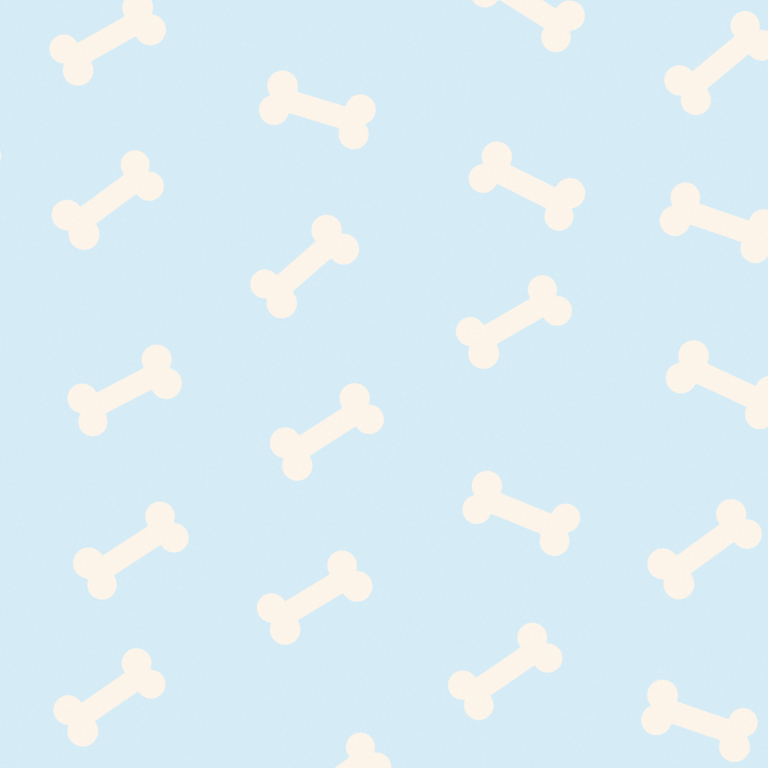
A Shadertoy shader for this pattern:

```glsl
// Cream bones scattered on a pale blue paper ground.
#define PITCH      vec2(0.255, 0.215)   // spacing of columns and rows
#define COLUMN_DROP 0.31                // fall of the rows towards the right
#define ORIGIN     vec2(0.159, 0.9375)  // centre of the first bone
#define WANDER     0.045                // scatter around the grid points
#define HALF_LENGTH 0.0545              // bone centre to knob pair
#define KNOB_SPREAD 0.0167              // shaft axis to knob centre
#define KNOB_RADIUS 0.0195
#define SHAFT_WIDTH 0.0148              // half width of the shaft
#define RISING     0.57                 // share of bones that rise to the right
#define GRAIN      vec2(0.010, 230.0)   // strength, cells per canvas
#define SKY        vec3(0.836, 0.926, 0.966)
#define CREAM      vec3(0.990, 0.957, 0.916)

vec2 hash22(vec2 p) {
    vec3 q = fract(p.xyx * vec3(0.1031, 0.1030, 0.0973));
    q += dot(q, q.yzx + 33.33);
    return fract((q.xx + q.yz) * q.zy);
}

float smoothMin(float a, float b, float k) {
    float h = max(k - abs(a - b), 0.0) / k;
    return min(a, b) - 0.25 * h * h * k;
}

float boxDistance(vec2 p, vec2 halfSize) {
    vec2 d = abs(p) - halfSize;
    return length(max(d, 0.0)) + min(max(d.x, d.y), 0.0);
}

// Shaft with four slightly uneven knobs, lying along x
float boneDistance(vec2 p, vec2 seed) {
    float dist = boxDistance(p, vec2(HALF_LENGTH, SHAFT_WIDTH));
    for (int i = 0; i < 4; i++) {
        vec2 side = vec2(i & 1, i >> 1) * 2.0 - 1.0;
        vec2 uneven = hash22(seed + float(i) * 7.3) - 0.5;
        vec2 knob = side * vec2(HALF_LENGTH + 0.004 * uneven.x, KNOB_SPREAD);
        float radius = KNOB_RADIUS + 0.0016 * uneven.y;
        dist = smoothMin(dist, length(p - knob) - radius, 0.003);
    }
    return dist;
}

// Nearest bone on a sheared, jittered grid
float scatterDistance(vec2 p) {
    p -= ORIGIN;
    vec2 home = floor(vec2(p.x, p.y + COLUMN_DROP * p.x) / PITCH + 0.5);
    float dist = 1.0;
    for (int j = -1; j <= 1; j++)
    for (int i = -1; i <= 1; i++) {
        vec2 id = home + vec2(i, j);
        vec2 seed = id + 41.0;
        vec2 centre = id * PITCH;
        centre.y -= COLUMN_DROP * centre.x;
        centre += (hash22(seed) - 0.5) * WANDER;

        vec2 pick = hash22(seed + 17.7);
        float angle = pick.x < RISING ? mix(0.45, 0.78, pick.y)
                                      : -mix(0.28, 0.57, pick.y);
        float c = cos(angle), s = sin(angle);
        vec2 q = p - centre;
        q = vec2(c * q.x + s * q.y, c * q.y - s * q.x);
        dist = min(dist, boneDistance(q, seed));
    }
    return dist;
}

// Distance to the nearest cell point
float cellular(vec2 p) {
    vec2 cell = floor(p);
    float nearest = 2.0;
    for (int j = -1; j <= 1; j++)
    for (int i = -1; i <= 1; i++) {
        vec2 id = cell + vec2(i, j);
        nearest = min(nearest, length(id + hash22(id + 5.0) - p));
    }
    return nearest;
}

void mainImage(out vec4 fragColor, in vec2 fragCoord) {
    float pixel = 1.0 / iResolution.y;
    vec2 p = fragCoord * pixel;

    float bone = 1.0 - smoothstep(-0.8 * pixel, 0.8 * pixel, scatterDistance(p));
    vec3 colour = mix(SKY, CREAM, bone);

    // Faint paper grain
    colour += GRAIN.x * (cellular(p * GRAIN.y) - 0.5);
    fragColor = vec4(colour, 1.0);
}
```
